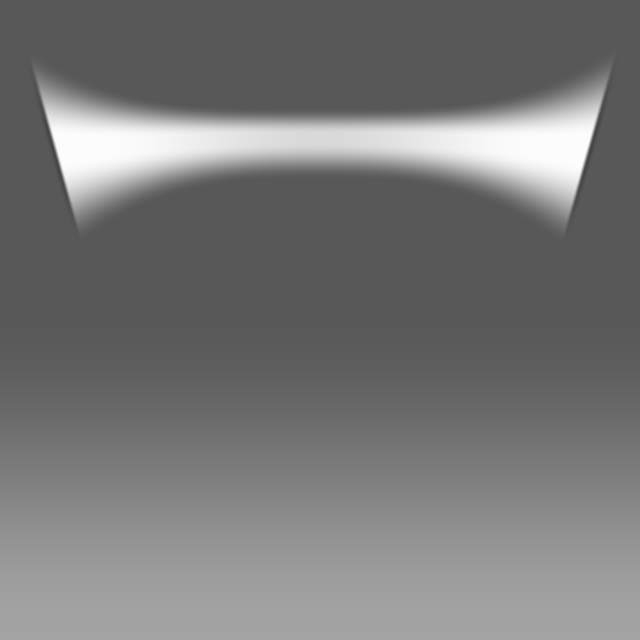
Give the GLSL for this background, as a Shadertoy shader.

```glsl
#define WALL_GRAY 0.345
#define FLOOR_GRAY 0.642
#define HORIZON 0.518
#define BEAM_TOP 0.831
#define BEAM_BOTTOM 0.720
#define TOP_FLARE 0.133
#define BOTTOM_FLARE 0.228
#define WAIST_GRAY 0.85
#define END_GRAY 0.99
#define EDGE_SOFTNESS 0.005
#define RIM_SHADE 0.09

// Signed distance to the line a-b, positive on its right-hand side
float lineSide(vec2 p, vec2 a, vec2 b) {
    vec2 along = normalize(b - a);
    return dot(p - a, vec2(along.y, -along.x));
}

// Wall that brightens smoothly toward the floor
float backdrop(float y) {
    return mix(FLOOR_GRAY, WALL_GRAY, smoothstep(-0.005, HORIZON, y));
}

// Soft band with curved borders, narrow at the waist
float beamGlow(vec2 p, float spread) {
    float top = BEAM_TOP + TOP_FLARE * pow(spread, 3.5);
    float bottom = BEAM_BOTTOM + -BOTTOM_FLARE * pow(spread, 2.8);
    float height = top - bottom;
    float upperFade = smoothstep(0.0, 0.36 * height, top - p.y);
    float lowerFade = smoothstep(0.0, 0.51 * height, p.y - bottom);
    return upperFade * lowerFade;
}

void mainImage(out vec4 fragColor, in vec2 fragCoord) {
    vec2 uv = fragCoord / iResolution.xy;
    float spread = abs(2.0 * uv.x - 1.0);

    // Slanted ends of the beam
    float leftSide = lineSide(uv, vec2(0.126, 0.622), vec2(0.042, 0.924));
    float rightSide = lineSide(uv, vec2(0.970, 0.941), vec2(0.878, 0.616));
    float inside = min(leftSide, rightSide);
    float clip = smoothstep(-0.5 * EDGE_SOFTNESS, EDGE_SOFTNESS, inside);

    // Thin shade just outside each end
    float glow = beamGlow(uv, spread);
    float rim = (1.0 - clip) * smoothstep(-2.0 * EDGE_SOFTNESS, 0.0, inside);
    float gray = backdrop(uv.y) - RIM_SHADE * rim * glow;

    // Light, brighter toward both ends
    float beamGray = mix(WAIST_GRAY, END_GRAY, smoothstep(0.0, 0.7, spread));
    gray = mix(gray, beamGray, glow * clip);

    fragColor = vec4(vec3(gray), 1.0);
}
```
